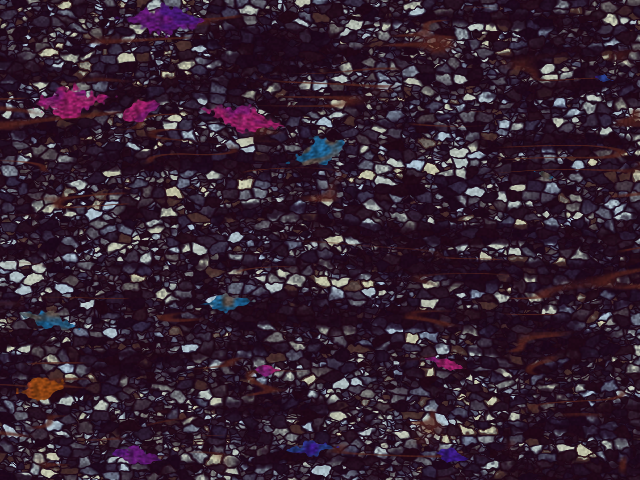
Reproduce this texture procedurally as a Shadertoy shader.

```glsl
// Foliated quartz-mica rock in thin section: pale flattened grains, dark seams, vivid flakes.
#define COARSE_GRAINS vec2(32.0, 53.0)  // grains per canvas height
#define FINE_GRAINS vec2(62.0, 96.0)
#define COARSE_SHARE 0.52               // share of cells left as large grains
#define GRAIN_TONE 4.9                  // brightness of the lightest grains
#define EDGE_WIDTH 0.36                 // dark rim, in cell units
#define SEAM_SCALE vec2(3.5, 27.0)      // stretch of the dark seams
#define FLAKE_GRID vec2(5.0, 7.0)
#define FLAKE_SHARE 0.32
#define SPECKLE 0.26

const vec3 TONES[5] = vec3[5](
    vec3(0.115, 0.025, 0.090),  // matrix
    vec3(0.190, 0.130, 0.210),  // dusk
    vec3(0.290, 0.265, 0.315),  // slate
    vec3(0.440, 0.455, 0.485),  // ash
    vec3(0.700, 0.740, 0.715)); // pale quartz

const vec3 FLAKES[5] = vec3[5](
    vec3(0.36, 0.09, 0.43),     // purple
    vec3(0.56, 0.27, 0.08),     // rust
    vec3(0.20, 0.09, 0.48),     // indigo
    vec3(0.58, 0.12, 0.38),     // magenta
    vec3(0.10, 0.36, 0.54));    // blue

const vec3 UMBER = vec3(0.27, 0.16, 0.15);

vec3 hash3(vec2 c) {
    vec3 q = fract(c.xyx * vec3(0.1031, 0.1030, 0.0973));
    q += dot(q, q.yxz + 33.33);
    return fract((q.xxy + q.yzz) * q.zyx);
}

float noise(vec2 p) {
    vec2 i = floor(p), f = fract(p);
    f = f * f * (3.0 - 2.0 * f);
    vec2 e = vec2(0.0, 1.0);
    return mix(mix(hash3(i).x, hash3(i + e.yx).x, f.x),
               mix(hash3(i + e.xy).x, hash3(i + e.yy).x, f.x), f.y);
}

// Cellular noise: xy = nearest cell, z = gap to the second nearest
vec3 grains(vec2 p) {
    vec2 home = floor(p), nearest = home;
    float d1 = 9.0, d2 = 9.0;
    for (int y = -1; y <= 1; y++)
    for (int x = -1; x <= 1; x++) {
        vec2 cell = home + vec2(x, y);
        float d = length(cell + 0.05 + 0.9 * hash3(cell + 40.0).xy - p);
        if (d < d1) { d2 = d1; d1 = d; nearest = cell; }
        else d2 = min(d2, d);
    }
    return vec3(nearest, d2 - d1);
}

vec3 toneRamp(float t) {
    t = clamp(t, 0.0, 3.999);
    int i = int(t);
    return mix(TONES[i], TONES[i + 1], fract(t));
}

// Scattered lozenges of strong interference colour
vec3 addFlakes(vec3 col, vec2 p, float ragged) {
    vec2 home = floor(p * FLAKE_GRID);
    for (int y = -1; y <= 1; y++)
    for (int x = -1; x <= 1; x++) {
        vec2 cell = home + vec2(x, y);
        vec3 pick = hash3(cell + 91.0), form = hash3(cell + 217.0);
        if (pick.x > FLAKE_SHARE) continue;
        vec2 q = p - (cell + 0.2 + 0.6 * form.xy) / FLAKE_GRID;
        float tilt = 0.7 * (pick.y - 0.5);
        q = mat2(cos(tilt), -sin(tilt), sin(tilt), cos(tilt)) * q;
        float size = mix(0.016, 0.068, form.z * form.z);
        vec2 r = abs(q) / (size * vec2(1.0, mix(0.32, 0.55, pick.y)));
        float shape = r.x * 0.75 + r.y * 0.8 + 0.7 * (ragged - 0.5);
        int hue = int(pick.z * 5.0);
        float blend = smoothstep(0.4, 0.8, noise(q * vec2(35.0, 60.0) + cell * 7.0));
        vec3 tint = mix(FLAKES[hue], FLAKES[(hue + 2) % 5], 0.55 * blend);
        tint *= 0.65 + 0.6 * noise(q * vec2(110.0, 230.0) + 50.0);
        col = mix(col, tint, 0.92 * (1.0 - smoothstep(0.85, 1.05, shape)));
    }
    return col;
}

void mainImage(out vec4 fragColor, in vec2 fragCoord) {
    vec2 p = fragCoord / iResolution.y;

    // Wavy foliation and ragged outlines
    vec2 bent = p + vec2(0.0, 0.007 * sin(p.x * 6.0 + 3.0 * p.y) + 0.004 * sin(p.x * 15.0 - 9.0 * p.y));
    float ragged = noise(p * 115.0);
    vec2 warped = bent + 0.006 * (vec2(ragged, noise(p * 115.0 + 63.0)) - 0.5);

    // Large grains, some broken into small ones
    vec3 grain = grains(warped * COARSE_GRAINS);
    vec3 pick = hash3(grain.xy);
    float tone = 1.1 * GRAIN_TONE, rim = EDGE_WIDTH;
    if (pick.x > COARSE_SHARE) {
        float outer = grain.z;
        grain = grains(warped * FINE_GRAINS + 300.0);
        grain.z = min(grain.z, outer * 2.0);
        pick = hash3(grain.xy + 500.0);
        tone = 0.9 * GRAIN_TONE;
        rim *= 1.25;
    }
    tone *= pow(pick.y, 1.4) * (0.55 + 0.9 * noise(bent * vec2(13.0, 34.0)));
    tone *= smoothstep(0.0, rim, grain.z);

    // Dark seams along the foliation
    float seam = 0.7 * noise(bent * SEAM_SCALE) + 0.3 * noise(bent * SEAM_SCALE * 2.3 + 17.0);
    tone *= mix(0.15, 1.0, smoothstep(0.28, 0.46, seam + 0.12 * (ragged - 0.5)));

    // Colour: ramp, warm or cool cast, fine speckle
    float speckle = noise(p * 240.0) - 0.5;
    vec3 col = toneRamp(tone * (1.0 + SPECKLE * speckle));
    col *= 1.0 + (pick.z - 0.5) * vec3(0.16, 0.04, -0.22);
    col = mix(col, UMBER, 0.8 * step(0.9, pick.z) * smoothstep(0.3, 1.0, tone) * (1.0 - smoothstep(2.0, 3.0, tone)));

    // Thin brown mica threads
    float thread = abs(noise(bent * vec2(5.0, 38.0) + 80.0) - 0.5);
    float patchy = smoothstep(0.5, 0.75, noise(bent * vec2(9.0, 24.0) + 140.0));
    col = mix(col, UMBER * vec3(1.2, 0.85, 0.75), 0.75 * patchy * (1.0 - smoothstep(0.01, 0.07, thread)));

    col = addFlakes(col, bent, ragged);
    col *= 1.0 + SPECKLE * speckle;
    fragColor = vec4(col, 1.0);
}
```
